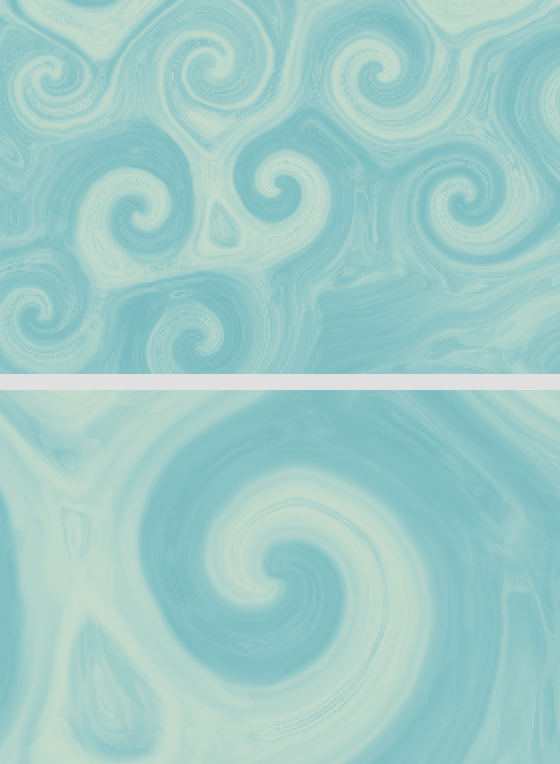
Top, the full canvas; bottom, a detail of the centre.
Give the GLSL for this pattern, as a Shadertoy shader.

```glsl
// Painted pale teal swirls: spiral eddies winding up streaky, brushed bands of colour.

const vec3 DEEP_TEAL  = vec3(0.460, 0.726, 0.750);
const vec3 SOFT_AQUA  = vec3(0.605, 0.795, 0.787);
const vec3 PALE_CREAM = vec3(0.795, 0.870, 0.803);
const vec2 EDDY_SPACING = vec2(0.50, 0.34);

// Sine-free hash: two values in 0..1.
vec2 hash2(vec2 p) {
    vec3 h = fract(p.xyx * vec3(0.1031, 0.1030, 0.0973));
    h += dot(h, h.yzx + 33.33);
    return fract((h.xx + h.yz) * h.zy);
}

// Smooth value noise in -1..1.
float noise(vec2 p) {
    vec2 cell = floor(p);
    vec2 f = fract(p);
    f = f * f * f * (f * (f * 6.0 - 15.0) + 10.0);
    float low  = mix(hash2(cell).x, hash2(cell + vec2(1, 0)).x, f.x);
    float high = mix(hash2(cell + vec2(0, 1)).x, hash2(cell + vec2(1, 1)).x, f.x);
    return 2.0 * mix(low, high, f.y) - 1.0;
}

vec2 rotate(vec2 p, float angle) {
    float c = cos(angle), s = sin(angle);
    return vec2(c * p.x - s * p.y, s * p.x + c * p.y);
}

// One eddy: xy is the displacement of the paint, z the light or dark spiral arm.
vec3 eddy(vec2 offset, float radius, float twist) {
    float d = length(offset);
    float t = max(0.0, 1.0 - d / radius);
    vec2 turned = rotate(offset, twist * t * t);
    float arm = turned.y / (d + 0.012) * smoothstep(0.0, 0.7, t);
    return vec3(turned - offset, arm);
}

// Sum of eddies on a staggered, jittered grid with a few gaps.
vec3 eddyField(vec2 p) {
    vec3 total = vec3(0.0);
    for (int row = -1; row <= 3; row++) {
        for (int col = -1; col <= 4; col++) {
            vec2 id = vec2(col, row);
            vec2 jitter = hash2(id + 17.0) - 0.5;
            vec2 shape = hash2(id + 53.0);
            if (shape.y > 0.88) continue;
            float stagger = 0.5 * mod(id.y, 2.0);
            vec2 center = (id + vec2(stagger + 0.1, 0.3) + 0.4 * jitter) * EDDY_SPACING;
            float radius = mix(0.25, 0.39, shape.x);
            float spin = shape.y < 0.22 ? -1.0 : 1.0;
            total += eddy(p - center, radius, spin * mix(7.5, 10.5, shape.x));
        }
    }
    return total;
}

// Streaks along the flow, kept at a steady width on the canvas by blending two octaves.
float streaks(vec2 flow, float stretch, float density, float seed) {
    float level = log2(density / stretch);
    float frequency = exp2(floor(level));
    vec2 grain = flow * vec2(0.07, 1.0) * frequency + seed;
    float blend = fract(level);
    float mixed = mix(noise(grain), noise(grain * 2.0 + 5.0), blend);
    return mixed / sqrt(1.0 - 2.0 * blend * (1.0 - blend));
}

// Firms up soft noise into strokes with clearer edges.
float firm(float n) {
    return 1.2 * n / (0.35 + abs(n)) * 0.7;
}

// Tone 0..1 to colour.
vec3 paint(float tone) {
    vec3 shade = mix(DEEP_TEAL, SOFT_AQUA, min(1.0, 2.0 * tone));
    return mix(shade, PALE_CREAM, max(0.0, 2.0 * tone - 1.0));
}

void mainImage(out vec4 fragColor, in vec2 fragCoord) {
    vec2 p = fragCoord / iResolution.y;

    // Slight raggedness of the brush edges.
    p += 0.002 * vec2(noise(p * 30.0), noise(p * 30.0 + 40.0));

    // Wind the paint around the eddies, then bend and tilt the base bands.
    vec3 field = eddyField(p);
    vec2 q = rotate(p + field.xy, -0.35);
    q.y += 0.11 * noise(q * 2.6 + 7.0) + 0.02 * noise(q * 7.0);

    // The flow coordinate runs across bands and spiral arms alike.
    vec2 flow = vec2(q.x, q.y + 0.13 * field.z);
    vec2 slope = vec2(dFdx(flow.y), dFdy(flow.y)) * iResolution.y;
    float stretch = clamp(length(slope), 0.4, 24.0);

    // Broad bands, narrower strokes and fine bristle marks.
    float bands = noise(flow * vec2(1.4, 8.0) + 3.0);
    float wide = firm(streaks(flow, stretch, 24.0, 11.0));
    float narrow = firm(streaks(flow, stretch, 55.0, 23.0));
    float hairs = streaks(flow, stretch, 130.0, 31.0);

    float raw = 0.5 * field.z + 0.6 * bands + 0.32 * wide + 0.2 * narrow + 0.2 * hairs;
    float tone = 1.0 / (1.0 + exp(-2.3 * raw));
    fragColor = vec4(paint(tone), 1.0);
}
```
